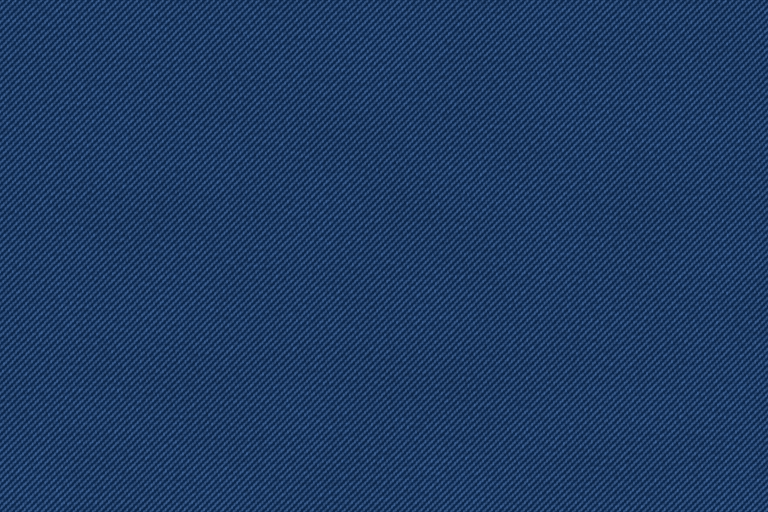
This texture is drawn by a Shadertoy shader. Its source:

```glsl
vec2 hashGradient(vec2 cell) {
    vec2 p = fract(cell * vec2(0.1031, 0.1173));
    p += dot(p, p.yx + 33.33);
    float angle = 6.2832 * fract((p.x + p.y) * p.x * 7.31);
    return vec2(cos(angle), sin(angle));
}

float gradientNoise(vec2 p) {
    vec2 cell = floor(p), f = fract(p);
    vec2 blend = f * f * f * (f * (f * 6.0 - 15.0) + 10.0);
    float corner[4];
    for (int i = 0; i < 4; i++) {
        vec2 offset = vec2(i % 2, i / 2);
        corner[i] = dot(hashGradient(cell + offset), f - offset);
    }
    return mix(mix(corner[0], corner[1], blend.x),
               mix(corner[2], corner[3], blend.x), blend.y);
}

vec3 denim(vec2 uv) {
    // Three leaning yarns step through each diagonal rib
    vec2 ribs = uv * vec2(120.0, 80.0);
    float thread = (ribs.x - 0.12 * ribs.y) * 3.0;
    float column = floor(thread);
    float across = abs(fract(thread) - 0.5);

    // Yarn irregularity and fine fibre grain
    float slub = gradientNoise(vec2(column * 0.73, ribs.y * 0.8));
    float grain = gradientNoise(ribs * vec2(2.3, 1.7));
    float stepped = (column + 0.5) / 3.0 + 0.12 * ribs.y;
    float phase = fract(mix(stepped, ribs.x, 0.45) - ribs.y + 0.08 * slub);
    float rib = 1.0 - smoothstep(0.14, 0.36, abs(phase - 0.5));

    vec3 indigo = vec3(0.040, 0.148, 0.295);
    vec3 fadedBlue = vec3(0.210, 0.332, 0.505);
    float yarn = 1.0 - 0.25 * smoothstep(0.25, 0.5, across);
    vec3 color = mix(indigo, fadedBlue, rib * yarn * (1.0 + 0.3 * grain));

    // Uneven dye
    float dye = gradientNoise(uv * vec2(9.0, 6.0))
              + 0.6 * gradientNoise(uv * vec2(70.0, 9.0));
    return color * (1.0 + 0.035 * dye + 0.08 * slub + 0.12 * grain);
}

void mainImage(out vec4 fragColor, in vec2 fragCoord) {
    // Area sampling keeps the fine weave smooth
    vec3 color = vec3(0.0);
    for (int i = 0; i < 16; i++) {
        vec2 offset = (vec2(i % 4, i / 4) + 0.5) / 4.0 - 0.5;
        color += denim((fragCoord + offset) / iResolution.xy);
    }
    color /= 16.0;

    // Slight fading towards the edges
    vec2 centered = fragCoord / iResolution.xy - 0.5;
    color *= 0.99 + 0.05 * dot(centered, centered);
    fragColor = vec4(color, 1.0);
}
```
